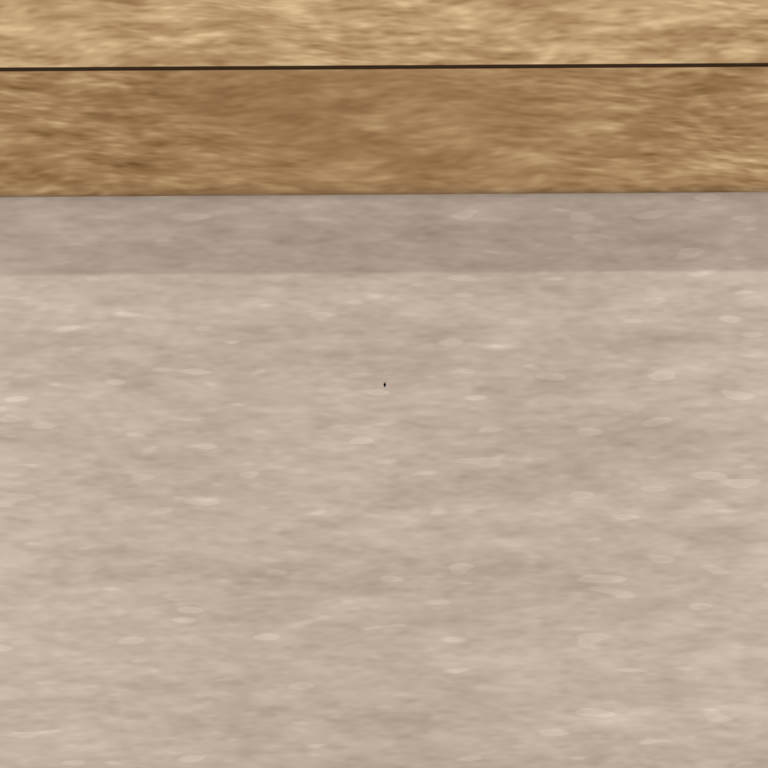
Reproduce this texture procedurally as a Shadertoy shader.

```glsl
// Draws a pale brushed floor below two honey-coloured wooden boards and their shadow.

const vec3 FLOOR_DARK  = vec3(0.66, 0.59, 0.53);
const vec3 FLOOR_MID   = vec3(0.75, 0.68, 0.62);
const vec3 FLOOR_LIGHT = vec3(0.84, 0.77, 0.71);
const vec3 WOOD_DARK   = vec3(0.49, 0.36, 0.22);
const vec3 WOOD_MID    = vec3(0.63, 0.495, 0.345);
const vec3 WOOD_LIGHT  = vec3(0.80, 0.68, 0.51);
const vec3 SEAM_COLOR  = vec3(0.17, 0.12, 0.08);

vec3 hash3(vec2 cell) {
    vec3 p = fract(cell.xyx * vec3(0.1031, 0.1030, 0.0973));
    p += dot(p, p.yxz + 33.33);
    return fract((p.xxy + p.yzz) * p.zyx);
}

// Cellular noise: each cell holds one soft spot, lighter or darker than its ground.
float spots(vec2 p) {
    vec2 cell = floor(p);
    float sum = 0.0;
    for (int j = -1; j <= 1; j++) {
        for (int i = -1; i <= 1; i++) {
            vec2 neighbour = cell + vec2(i, j);
            vec3 rnd = hash3(neighbour + 71.0);
            vec2 offset = neighbour + rnd.xy - p;
            float falloff = max(0.0, 1.0 - dot(offset, offset));
            sum += (2.0 * rnd.z - 1.0) * falloff * falloff;
        }
    }
    return sum;
}

// Layers of stretched spots, from broad streaks to fine fibres.
float grain(vec2 p, vec2 density) {
    return 0.42 * spots(p * density)
         + 0.36 * spots(p * density * vec2(2.3, 2.1) + 19.0)
         + 0.32 * spots(p * density * vec2(5.1, 3.9) + 47.0);
}

// Blends dark, middle and light tones for a level from -1 to 1.
vec3 ramp(vec3 dark, vec3 middle, vec3 light, float level) {
    vec3 target = level < 0.0 ? dark : light;
    return mix(middle, target, min(abs(level), 1.3));
}

float stepUp(float edge, float y, float blur) {
    return smoothstep(edge - blur, edge + blur, y);
}

float fleck(vec2 uv, vec2 center, vec2 radius) {
    vec2 d = (uv - center) / radius;
    return exp(-dot(d, d));
}

float slopedEdge(float left, float right, float x) {
    return mix(left, right, x);
}

vec3 floorColor(vec2 uv) {
    float sides = pow(abs(2.0 * uv.x - 1.0), 2.0);
    float bands = 0.09 * sin(uv.y * 43.0 + 1.2 * sin(uv.x * 4.0))
                + 0.07 * sin(uv.y * 97.0 + 0.8 * sin(uv.x * 7.0 + 1.0));
    float level = -0.10 + 0.30 * sides + bands
                + 0.13 * spots(uv * vec2(3.0, 9.0) + 5.0)
                + 0.68 * grain(uv, vec2(15.0, 62.0));
    level -= 0.20 * fleck(uv, vec2(0.45, 0.26), vec2(0.35, 0.025));
    level -= 0.22 * fleck(uv, vec2(0.55, 0.01), vec2(0.45, 0.03));
    level += 0.15 * fleck(uv, vec2(0.70, 0.12), vec2(0.40, 0.04));
    // Sparse pale scratches.
    float scratch = smoothstep(0.72, 1.05, spots(uv * vec2(28.0, 110.0) + 83.0));
    level += 0.5 * scratch;
    level += 1.0 * fleck(uv, vec2(0.651, 0.549), vec2(0.022, 0.004));
    level += 0.8 * fleck(uv, vec2(0.415, 0.714), vec2(0.018, 0.003));
    level += 0.9 * fleck(uv, vec2(0.489, 0.614), vec2(0.012, 0.004));
    return ramp(FLOOR_DARK, FLOOR_MID, FLOOR_LIGHT, level);
}

// Wood with gently waving fibres; tone shifts the whole board.
vec3 boardColor(vec2 uv, float tone, float contrast) {
    float wave = 0.006 * sin(uv.x * 9.0 + uv.y * 21.0)
               + 0.002 * sin(uv.x * 31.0 + uv.y * 50.0);
    float level = tone + contrast * grain(uv + vec2(0.0, wave), vec2(13.0, 72.0));
    return ramp(WOOD_DARK, WOOD_MID, WOOD_LIGHT, level);
}

void mainImage(out vec4 fragColor, in vec2 fragCoord) {
    vec2 uv = fragCoord / iResolution.xy;
    float blur = 1.0 / iResolution.y;

    float seam = slopedEdge(0.9095, 0.9155, uv.x);
    float boardBottom = slopedEdge(0.7435, 0.7500, uv.x);
    float shadowBottom = slopedEdge(0.6420, 0.6475, uv.x);

    // Floor with the cast shadow.
    vec3 color = floorColor(uv);
    float shadow = stepUp(shadowBottom, uv.y, blur + 0.002);
    color *= mix(vec3(1.0), vec3(0.895, 0.890, 0.885), shadow);
    color *= 1.0 - 0.13 * exp(-max(boardBottom - uv.y, 0.0) / 0.006);

    // Lower and upper boards.
    float sideContrast = mix(0.65, 1.05, smoothstep(0.1, 0.45, abs(uv.x - 0.5)));
    float lowerTone = -0.10 + 0.16 * smoothstep(0.55, 1.0, uv.x);
    vec3 lower = boardColor(uv, lowerTone, sideContrast);
    lower *= 1.0 - 0.28 * exp(-max(uv.y - boardBottom, 0.0) / 0.004);
    vec3 upper = boardColor(uv + vec2(0.37, 0.21), 0.60, 0.90);
    color = mix(color, lower, stepUp(boardBottom, uv.y, blur));
    color = mix(color, upper, stepUp(seam, uv.y, blur));

    // Dark seam and the tiny mark in the middle of the floor.
    float seamMask = 1.0 - stepUp(0.0024, abs(uv.y - seam), blur);
    color = mix(color, SEAM_COLOR, 0.92 * seamMask);
    color *= 1.0 - fleck(uv, vec2(0.501, 0.499), vec2(0.0014, 0.0024));

    fragColor = vec4(color, 1.0);
}
```
